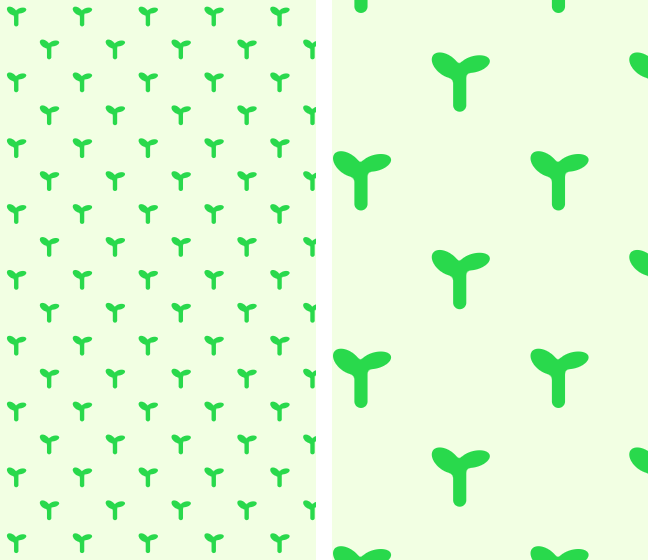
Left, the full canvas; right, a detail of the centre.
Write a WebGL 1 fragment shader that draws this pattern.

```glsl
precision highp float;
// Two-leaf green sprouts on a pale ground, in a half-shifted lattice.
// Each sprout blends two tilted ellipses and a rounded stem as distances;
// 4.8 lattice periods span the canvas width, counted from the top left.

uniform vec2 u_resolution;

// Approximate distance to an ellipse whose long axis is tilted by angle.
float ellipseDistance(vec2 p, vec2 radii, float angle) {
    float c = cos(angle), s = sin(angle);
    vec2 q = vec2(c * p.x + s * p.y, c * p.y - s * p.x);
    float k = length(q / radii);
    return k * (k - 1.0) / max(length(q / (radii * radii)), 0.0001);
}

// Distance to a vertical capsule from the origin down to the given length.
float stemDistance(vec2 p, float stemLength, float radius) {
    return length(vec2(p.x, p.y - clamp(p.y, 0.0, stemLength))) - radius;
}

float smoothUnion(float a, float b, float blend) {
    float h = max(blend - abs(a - b), 0.0) / blend;
    return min(a, b) - 0.25 * h * h * blend;
}

// Sprout around the origin, y down, in ninetieths of a lattice period.
float sproutDistance(vec2 p) {
    float leftLeaf = ellipseDistance(p - vec2(-6.4, -7.5), vec2(7.6, 4.6), 0.66);
    float rightLeaf = ellipseDistance(p - vec2(6.4, -8.1), vec2(7.2, 3.7), -0.26);
    float stem = stemDistance(p - vec2(-0.3, -4.5), 15.1, 3.0);
    float leaves = smoothUnion(leftLeaf, rightLeaf, 1.0);
    return smoothUnion(leaves, stem, 2.5);
}

void main() {
    // Lattice coordinates from the top left, y down
    vec2 p = vec2(gl_FragCoord.x, u_resolution.y - gl_FragCoord.y);
    p *= 4.8 / u_resolution.x;

    // Every other row moves half a period sideways
    float row = floor(p.y * 2.0);
    float shift = 0.5 * mod(row, 2.0);
    vec2 local = vec2(fract(p.x - shift + 0.25) - 0.5, 0.5 * fract(p.y * 2.0) - 0.25);

    // Edge smoothing about one pixel wide
    float pixel = 432.0 / u_resolution.x;
    float d = sproutDistance(local * 90.0);
    float coverage = clamp(0.5 - d / pixel, 0.0, 1.0);

    vec3 ground = vec3(0.95, 1.0, 0.89);
    vec3 green = vec3(0.16, 0.85, 0.30);
    gl_FragColor = vec4(mix(ground, green, coverage), 1.0);
}
```
